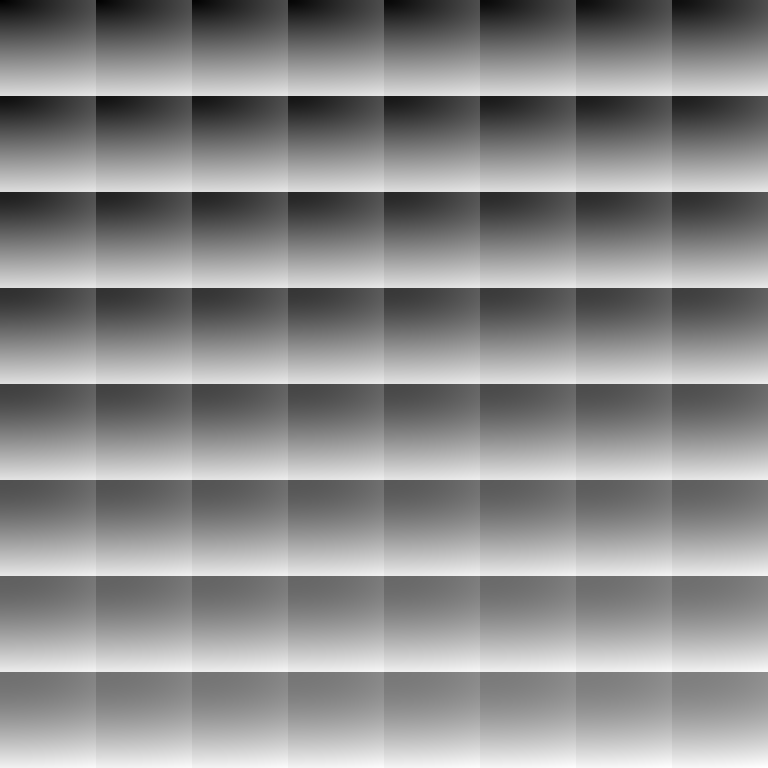
A three.js fragment shader for this pattern:

```glsl
// An 8 by 8 sheet of grey ramps: the luminance of a sliced RGB colour cube.
// Blue rises rightwards and green downwards inside each tile; red rises
// from tile to tile in reading order. The weighted sum is gamma encoded.

#define TILES 8.0      // tiles across and down
#define LEVELS 64.0    // steps of each channel, one tile per red step
#define GAMMA 2.2
#define LUMA_WEIGHTS vec3(0.2126, 0.7152, 0.0722)
#define SAMPLES 2      // edge smoothing samples per axis

varying vec2 vUv;

// Colour of the cube at a sheet position, with y running downwards.
vec3 cubeColour(vec2 sheet) {
  vec2 grid = clamp(sheet, 0.0, 0.99999) * TILES;
  vec2 tile = floor(grid);
  vec2 ramp = clamp((fract(grid) * LEVELS - 0.5) / (LEVELS - 1.0), 0.0, 1.0);
  float slice = (tile.y * TILES + tile.x) / (TILES * TILES - 1.0);
  return vec3(slice, ramp.y, ramp.x);
}

// Perceived grey of a gamma encoded colour.
float greyOf(vec3 colour) {
  float luminance = dot(pow(colour, vec3(GAMMA)), LUMA_WEIGHTS);
  return pow(luminance, 1.0 / GAMMA);
}

void main() {
  vec2 sheet = vec2(vUv.x, 1.0 - vUv.y);
  vec2 footprint = fwidth(vUv);
  float count = float(SAMPLES);
  float grey = 0.0;

  // Box filter over the footprint keeps tile edges smooth at any size.
  for (int j = 0; j < SAMPLES; j++) {
    for (int i = 0; i < SAMPLES; i++) {
      vec2 offset = (vec2(float(i), float(j)) + 0.5) / count - 0.5;
      grey += greyOf(cubeColour(sheet + offset * footprint));
    }
  }
  gl_FragColor = vec4(vec3(grey / (count * count)), 1.0);
}
```
